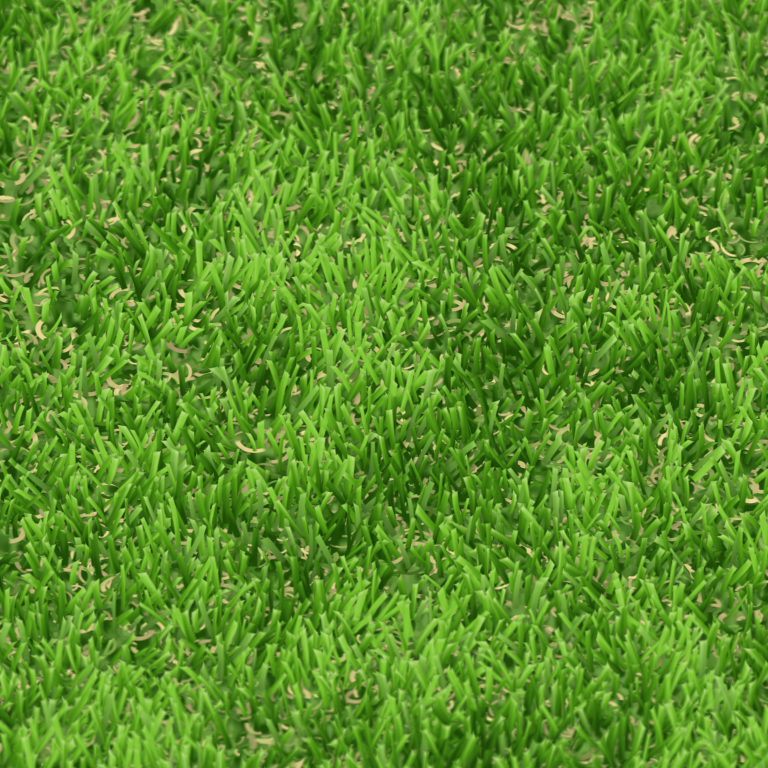
A three.js fragment shader for this texture:

```glsl
// Dense trimmed lawn: leaning blunt blades over straw thatch, softly out of focus near and far.
varying vec2 vUv;

const vec3 DEEP = vec3(0.12, 0.30, 0.02);
const vec3 SHADE = vec3(0.22, 0.46, 0.05);
const vec3 LEAF = vec3(0.33, 0.61, 0.08);
const vec3 BRIGHT = vec3(0.51, 0.79, 0.21);
const vec3 PALE = vec3(0.72, 0.86, 0.50);
const vec3 OLIVE = vec3(0.45, 0.64, 0.27);
const vec3 STRAW = vec3(0.86, 0.79, 0.54);

const float BLADE_GRID = 72.0;
const float THATCH_GRID = 38.0;

// Four independent random values per cell.
vec4 hash4(vec2 cell, float seed) {
  vec4 p = fract(vec4(cell.xyx, cell.y + seed) * vec4(0.1031, 0.1030, 0.0973, 0.1099) + seed * 0.137);
  p += dot(p, p.wzxy + 33.33);
  return fract((p.xxyz + p.yzzw) * p.zywx);
}

float valueNoise(vec2 p, float seed) {
  vec2 i = floor(p);
  vec2 f = fract(p);
  f = f * f * (3.0 - 2.0 * f);
  float low = mix(hash4(i, seed).x, hash4(i + vec2(1.0, 0.0), seed).x, f.x);
  float high = mix(hash4(i + vec2(0.0, 1.0), seed).x, hash4(i + vec2(1.0), seed).x, f.x);
  return mix(low, high, f.y);
}

// Green from shadow (0) to sunlit (1).
vec3 leafRamp(float light) {
  vec3 color = mix(DEEP, SHADE, smoothstep(0.0, 0.32, light));
  color = mix(color, LEAF, smoothstep(0.28, 0.62, light));
  return mix(color, BRIGHT, smoothstep(0.55, 0.95, light));
}

// Dry fibres, each a short flattened arc.
vec3 addThatch(vec3 color, vec2 p, float soft, float seed) {
  vec2 home = floor(p * THATCH_GRID);
  for (int y = -1; y <= 1; y++) {
    for (int x = -1; x <= 1; x++) {
      vec2 cell = home + vec2(float(x), float(y));
      vec4 place = hash4(cell, seed);
      vec4 look = hash4(cell, seed + 5.0);
      vec2 q = (p - (cell + place.xy) / THATCH_GRID) * vec2(1.0, 1.4);
      float radius = mix(0.006, 0.024, place.z);
      float turn = 6.2832 * place.w;
      float along = dot(q, vec2(cos(turn), sin(turn))) / (length(q) + 0.0001);
      float ring = abs(length(q) - radius) - mix(0.0014, 0.0038, look.x);
      float mask = smoothstep(soft, -soft, ring) * smoothstep(0.45, 0.7, along);
      vec3 fibre = mix(mix(SHADE, OLIVE, look.w), STRAW, smoothstep(0.3, 0.8, look.y));
      color = mix(color, fibre * mix(0.75, 1.12, look.z), mask);
    }
  }
  return color;
}

// One blade rooted in a cell, with a soft shadow laid under it.
vec3 addBlade(vec3 color, vec2 p, vec2 cell, float soft) {
  vec4 place = hash4(cell, 1.0);
  vec4 look = hash4(cell, 2.0);
  vec4 tint = hash4(cell, 3.0);
  vec2 root = (cell + vec2(place.x, mix(0.25, 1.0, place.y))) / BLADE_GRID;
  float sparse = smoothstep(0.42, 0.82, valueNoise(root * 15.0, 7.0));
  float present = step(0.05 + sparse * 0.45, tint.w);

  float size = mix(1.1, 0.94, root.y);
  float reach = mix(0.024, 0.061, place.z) * size * (1.0 - 0.2 * sparse);
  float halfWidth = mix(0.0026, 0.0054, look.x) * size;
  float tuftLean = valueNoise(root * 18.0, 11.0) - 0.5;
  float angle = clamp(0.1 + tuftLean * 1.1 + (place.w - 0.5) * 1.5, -0.85, 0.85);

  // Blade space: x across, y along.
  vec2 dir = vec2(sin(angle), cos(angle));
  vec2 q = p - root;
  vec2 local = vec2(dot(q, vec2(dir.y, -dir.x)), dot(q, dir));
  float t = clamp(local.y / reach, 0.0, 1.0);
  local.x -= (look.y - 0.5) * 0.018 * t * t;
  float side = local.x / halfWidth;
  float tip = local.y - reach + (look.z - 0.5) * local.x * 1.6;
  float edge = abs(local.x) - halfWidth * mix(0.8, mix(0.5, 1.0, tint.z), t);

  float body = smoothstep(soft, -soft, max(edge, tip)) * smoothstep(-soft, soft, local.y) * present;
  float shadow = smoothstep(0.005, -0.002, max(abs(local.x - 0.002) - halfWidth, tip));
  color *= 1.0 - vec3(0.09, 0.07, 0.10) * shadow * present * smoothstep(0.0, 0.01, local.y);

  float fold = smoothstep(-0.5, 0.5, side * (look.w > 0.5 ? 1.0 : -1.0));
  float light = 0.19 + 0.56 * t + 0.6 * (tint.x - 0.5) + 0.14 * fold;
  light += 0.5 * (valueNoise(root * 8.0, 19.0) - 0.5) + 0.5 * (valueNoise(root * 22.0, 29.0) - 0.5);
  vec3 leaf = leafRamp(light);
  leaf = mix(leaf, OLIVE * mix(0.75, 1.2, t), 0.7 * step(0.88, tint.y));
  float glint = smoothstep(-0.008, -0.001, tip) * 0.5 + 0.5 * fold * step(0.76, tint.z) * t;
  leaf = mix(leaf, PALE, glint * smoothstep(0.35, 0.85, light));
  return mix(color, leaf, body);
}

void main() {
  // Focus is sharpest across the middle.
  float soft = mix(0.0014, 0.0040, smoothstep(0.12, 0.6, abs(vUv.y - 0.47)));

  // Ground and thatch.
  float litter = valueNoise(vUv * vec2(110.0, 80.0), 23.0);
  vec3 color = mix(DEEP, OLIVE, smoothstep(0.1, 1.0, litter));
  for (int layer = 0; layer < 4; layer++) {
    color = addThatch(color, vUv, soft, 31.0 + 16.0 * float(layer));
  }

  // Blades, from the far rows to the near ones.
  vec2 home = floor(vUv * BLADE_GRID);
  for (int row = 0; row <= 5; row++) {
    for (int column = -5; column <= 5; column++) {
      color = addBlade(color, vUv, home + vec2(float(column), -float(row)), soft);
    }
  }
  gl_FragColor = vec4(color, 1.0);
}
```
